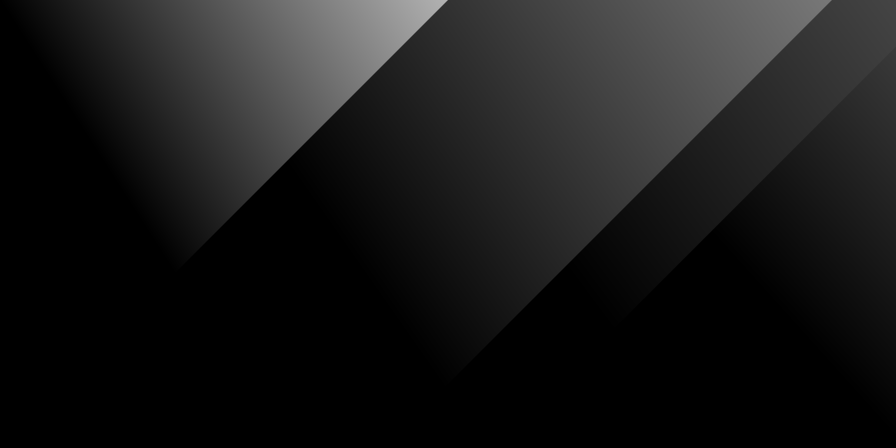
Reproduce this background procedurally as a WebGL 2 fragment shader.

```glsl
#version 300 es
precision highp float;
// Dark overlapping diagonal sheets, each lit towards its upper right edge.
// Every sheet is a linear ramp of light clamped to black; the sheets are
// joined along parallel 45 degree edges, smoothed over about one pixel.

uniform vec2 u_resolution;
out vec4 outColor;

// Light of one sheet: zero at "start" on the top border, growing by "gain"
// per unit; "lean" tilts the lines of equal brightness.
float sheetLight(vec2 p, float start, float lean, float gain) {
    return gain * max(p.x - lean * p.y - start, 0.0);
}

// Coverage of everything to the right of a falling diagonal edge
// that meets the top border at "topX".
float beyondEdge(vec2 p, float topX, float blur) {
    return smoothstep(-blur, blur, p.x + p.y - topX);
}

void main() {
    // Canvas units: height is 1, width is 2, y measured down from the top
    vec2 uv = gl_FragCoord.xy / u_resolution;
    vec2 p = vec2(2.0 * uv.x, 1.0 - uv.y);
    float blur = 1.0 / u_resolution.y;

    // Sheets from left to right, each laid over the last
    float light = sheetLight(p, 0.0, 0.64, 0.70);
    light = mix(light, sheetLight(p, 0.385, 0.70, 0.32), beyondEdge(p, 1.0, blur));
    light = mix(light, sheetLight(p, 0.818, 0.745, 0.228), beyondEdge(p, 1.857, blur));
    light = mix(light, sheetLight(p, 1.12, 0.90, 0.29), beyondEdge(p, 2.104, blur));

    outColor = vec4(vec3(light), 1.0);
}
```
